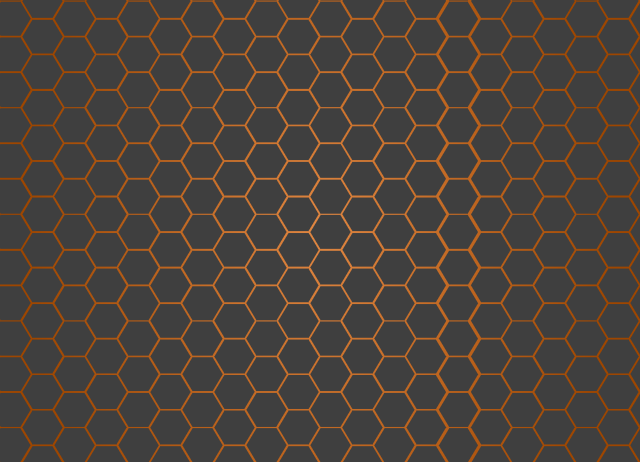
Give the GLSL for this pattern, as a WebGL 2 fragment shader.

```glsl
#version 300 es
precision highp float;
// Honeycomb of thin orange outlines on charcoal, brightest in the middle.
// Each point finds its nearest hexagon centre on two interleaved lattices, then
// its distance to the flat and slanted edges, whose widths vary edge by edge.

#define GRID vec2(20.0, 26.0)        // half-columns and half-rows (both even)
#define SHIFT vec2(-0.328, 1.06)     // lattice offset in half-cells
#define THIN_LINE 0.0018             // widths as fractions of the canvas width
#define FLAT_LINE 0.0028
#define SLANT_LINE 0.0031
#define HEAVY_LINE 0.0046
#define WIDTH_JITTER 0.0008
#define GLOW_RADIUS 0.46
#define GLOW_STRETCH 0.7
#define CHARCOAL vec3(0.247, 0.247, 0.247)
#define BRIGHT_ORANGE vec3(0.88, 0.53, 0.26)
#define BURNT_ORANGE vec3(0.62, 0.275, 0.0)

uniform vec2 u_resolution;
out vec4 fragColor;

float hash(vec2 p) {
  vec3 q = fract(p.xyx * vec3(0.1031, 0.1030, 0.0973));
  q += dot(q, q.yzx + 33.33);
  return fract((q.x + q.y) * q.z);
}

// Reaches 1 on the outline of a hexagon.
float hexGauge(vec2 d) {
  d = abs(d);
  return max(d.y, 0.5 * (3.0 * d.x + d.y));
}

vec2 nearestCentre(vec2 g) {
  vec2 even = 2.0 * floor(g * 0.5 + 0.5);
  vec2 odd = 2.0 * floor(g * 0.5) + 1.0;
  return hexGauge(g - even) < hexGauge(g - odd) ? even : odd;
}

// Flat edges: every sixth row, counted from the top, is thin.
float flatWidth(float edgeRow) {
  float row = mod(GRID.y + 1.0 - edgeRow, GRID.y);
  float jitter = (hash(vec2(row, 7.0)) - 0.5) * WIDTH_JITTER;
  return mod(row, 6.0) < 0.5 ? THIN_LINE : FLAT_LINE + jitter;
}

// Slanted edges: two neighbouring columns right of the middle are heavy.
float slantWidth(vec2 edge) {
  edge = mod(edge, GRID);
  float jitter = (hash(edge) - 0.5) * WIDTH_JITTER;
  bool heavy = abs(edge.x - 13.5) < 0.75;
  return (heavy ? HEAVY_LINE : SLANT_LINE) + jitter;
}

float coverage(float dist, float width, float pixel) {
  return clamp(0.5 + (0.5 * width - dist) / pixel, 0.0, 1.0);
}

void main() {
  vec2 uv = gl_FragCoord.xy / u_resolution;
  float aspect = u_resolution.y / u_resolution.x;
  float pixel = 1.0 / u_resolution.x;

  // Hexagon cell and the side of it this point lies on
  vec2 g = uv * GRID + SHIFT;
  vec2 centre = nearestCentre(g);
  vec2 d = g - centre;
  vec2 side = vec2(d.x < 0.0 ? -1.0 : 1.0, d.y < 0.0 ? -1.0 : 1.0);
  d = abs(d);

  // Distances to the two edges, in canvas widths
  vec2 cell = vec2(1.0, aspect) / GRID;
  float flatDist = (1.0 - d.y) * cell.y;
  float slantDist = (2.0 - 3.0 * d.x - d.y) / length(vec2(3.0, 1.0) / cell);

  float flatLine = coverage(flatDist, flatWidth(centre.y + side.y), pixel);
  vec2 slantEdge = floor(centre + 0.5 * side);
  float slantLine = coverage(slantDist, slantWidth(slantEdge), pixel);

  // Glow fading evenly toward the sides
  vec2 fromMiddle = (uv - 0.5) * vec2(1.0, aspect * GLOW_STRETCH);
  float fade = min(length(fromMiddle) / GLOW_RADIUS, 1.0);
  vec3 lineColour = mix(BRIGHT_ORANGE, BURNT_ORANGE, fade);

  fragColor = vec4(mix(CHARCOAL, lineColour, max(flatLine, slantLine)), 1.0);
}
```
